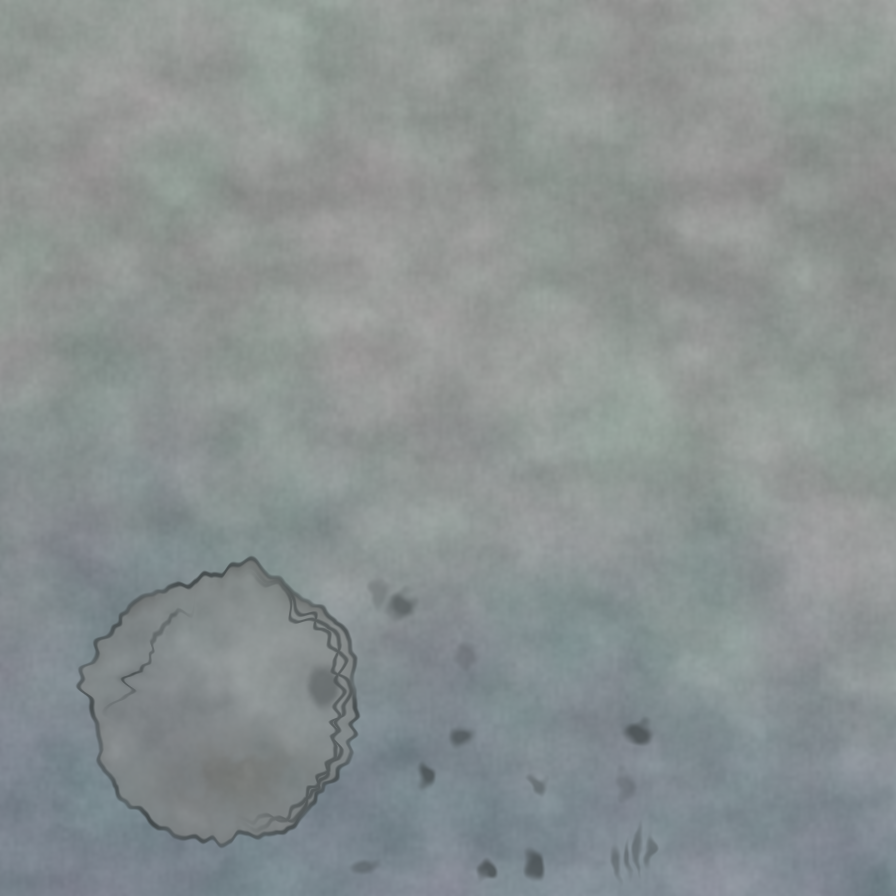
This texture is drawn by a three.js fragment shader. Its source:

```glsl
// A weathered blue-grey plaster wall with a wrinkled, ring-shaped stain.
// Layered value noise mottles the wall; a wobbly polar outline with a second,
// weaving fold line draws the stain, and hashed blots scatter below.
varying vec2 vUv;

#define WALL_LOW vec3(0.492, 0.538, 0.572)
#define WALL_HIGH vec3(0.570, 0.592, 0.577)
#define STAIN_FILL vec3(0.552, 0.565, 0.560)
#define INK vec3(0.235, 0.260, 0.265)
#define MOTTLE 0.24
#define TINT vec3(0.060, -0.030, 0.015)
#define GRAIN 0.030
#define STAIN_CENTER vec2(0.247, 0.211)
#define STAIN_RADIUS 0.153
#define LINE_WIDTH 0.0016
#define BLOTS 11
#define STROKES 4

float hash(vec2 p) {
  return fract(sin(dot(p, vec2(127.1, 311.7))) * 43758.5453);
}

float noise(vec2 p) {
  vec2 i = floor(p), f = fract(p);
  f = f * f * (3.0 - 2.0 * f);
  return mix(mix(hash(i), hash(i + vec2(1.0, 0.0)), f.x),
             mix(hash(i + vec2(0.0, 1.0)), hash(i + 1.0), f.x), f.y);
}

float fbm(vec2 p) {
  float sum = 0.0, amp = 0.5;
  for (int i = 0; i < 5; i++) {
    sum += amp * noise(p);
    p = mat2(1.6, 1.2, -1.2, 1.6) * p + 7.3;
    amp *= 0.52;
  }
  return sum / 1.0;
}

// Soft-edged line around the zero of d
float stroke(float d, float width) {
  return 1.0 - smoothstep(width * 0.4, width * 0.4 + 0.0035, abs(d));
}

// Mottled plaster: vertical gradient, cloudy tone, pink-green tint, fine fibres
vec3 wall(vec2 p) {
  float cloud = fbm(p * vec2(6.0, 7.5) + 3.1) - 0.5;
  float patches = fbm(p * vec2(17.0, 22.0) + 21.7) - 0.5;
  float hue = fbm(p * 10.0 + 47.0) - 0.5;
  float height = p.y + 0.35 * cloud + 0.1 * p.x;
  vec3 color = mix(WALL_LOW, WALL_HIGH, smoothstep(0.02, 0.75, height));
  color += MOTTLE * (0.4 * cloud + 0.55 * patches) + TINT * hue;
  float fibre = noise(p * vec2(230.0, 90.0)) + noise(p * vec2(150.0, 190.0)) - 1.0;
  return color + GRAIN * 0.6 * fibre;
}

// Ring stain: pale fill, shaded rim, dark outline and inner folds
vec3 stain(vec3 color, vec2 p) {
  vec2 q = p - STAIN_CENTER;
  vec2 dir = q / max(length(q), 0.001);
  float radius = STAIN_RADIUS + 0.026 * (noise(dir * 2.4 + 5.0) - 0.5)
    + 0.022 * (noise(dir * 5.0 + 9.0) - 0.5) + 0.010 * (noise(dir * 15.0) - 0.5);
  float d = length(q) - radius;
  float inside = 1.0 - smoothstep(-0.004, 0.002, d);
  float blotch = fbm(q * 24.0 + 14.0);
  float patch1 = smoothstep(0.35, 0.62, blotch);

  // Pale fill over the wall mottling, brownish pool low in the middle
  color = mix(color, STAIN_FILL + 0.20 * (blotch - 0.5), 0.6 * inside);
  vec2 pool = (q - vec2(0.012, -0.078)) / vec2(0.085, 0.048);
  float brown = exp(-dot(pool, pool)) * (0.4 + 0.6 * patch1);
  color -= inside * brown * vec3(0.085, 0.105, 0.120);

  // Warm rim shading that fades inward, strongest along the top
  float rim = exp(min(d, 0.0) / 0.015) * (0.25 + 0.75 * patch1);
  float top = 0.5 + 0.5 * smoothstep(0.2, 0.9, dir.y);
  color = mix(color, INK + vec3(0.10, 0.08, 0.07), 0.65 * rim * top * inside);

  // Rounded folds: two lines weaving from the rim, deep pocket at upper left
  float pocket = smoothstep(0.72, 0.98, dot(dir, vec2(-0.82, 0.57)));
  float right = smoothstep(0.1, 0.7, dir.x);
  float sway = noise(dir * 6.5 + 31.0);
  float depth = 0.003 + 0.028 * sway * sway
    + pocket * (0.042 + 0.022 * (noise(q * 32.0) - 0.5));
  float weave = 0.002 + 0.022 * noise(dir * 8.0 + 71.0);
  float fold = stroke(d + depth, LINE_WIDTH) * max(right, 0.7 * pocket);
  fold = max(fold, stroke(d + weave, LINE_WIDTH) * right);
  float smudge = exp(-abs(d + depth) / 0.010) * pocket * patch1;
  color = mix(color, INK, inside * (0.6 * fold + 0.4 * smudge));

  // A dark kernel between the folds on the right
  vec2 kernel = (q - vec2(0.115, 0.022)) / vec2(0.018, 0.026);
  float core = 1.0 - smoothstep(0.5, 1.2, length(kernel) + 0.7 * (blotch - 0.5));
  color = mix(color, INK + 0.06, 0.45 * core * inside);

  // Outline of uneven weight
  float weight = 0.3 + 0.6 * noise(dir * 6.0 + 60.0);
  return mix(color, INK, weight * stroke(d, LINE_WIDTH * (0.4 + weight)));
}

// Scattered ink blots and a small comb of vertical strokes
vec3 blots(vec3 color, vec2 p) {
  vec2 warped = p + 0.012 * (vec2(noise(p * 75.0), noise(p * 75.0 + 33.0)) - 0.5);
  for (int i = 0; i < BLOTS; i++) {
    float k = float(i) + 1.0;
    float h = hash(vec2(k, 4.0)), low = hash(vec2(k, 8.0));
    vec2 center = vec2(0.40 + 0.38 * h, 0.03 + 0.36 * low * low);
    vec2 size = 0.007 + vec2(0.011, 0.010) * vec2(hash(vec2(k, 2.0)), hash(vec2(k, 6.0)));
    float r = length((warped - center) / size);
    float ink = mix(0.18, 0.75, pow(hash(vec2(k, 11.0)), 1.3));
    color = mix(color, INK, ink * (1.0 - smoothstep(0.4, 1.3, r)));
  }
  for (int i = 0; i < STROKES; i++) {
    float k = float(i);
    float reach = 0.016 + 0.018 * hash(vec2(k, 19.0));
    vec2 q = warped - vec2(0.688 + 0.013 * k, 0.025 + 0.5 * reach + 0.006 * k);
    float r = length(q / vec2(0.005, reach));
    color = mix(color, INK, 0.38 * (1.0 - smoothstep(0.3, 1.2, r)));
  }
  return color;
}

void main() {
  gl_FragColor = vec4(blots(stain(wall(vUv), vUv), vUv), 1.0);
}
```
